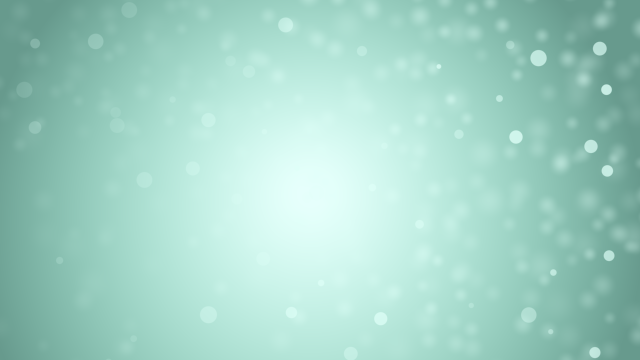
Reproduce this background procedurally as a Shadertoy shader.

```glsl
// Pale mint backdrop: a wide glow near the centre fades to teal edges,
// under hash-scattered bokeh. Jittered grids hold blurred sparkles and crisp
// discs, which thin out at the lower left and brighten to the right.

#define GLOW_CENTRE vec2(0.485, 0.47)
#define GLOW_FALLOFF 1.36
#define EDGE_COLOUR vec3(0.455, 0.665, 0.61)
#define GLOW_COLOUR vec3(0.89, 1.0, 0.98)
#define MID_TINT vec3(0.0, 0.165, 0.10)
#define BOKEH_COLOUR vec3(0.87, 1.0, 0.97)
#define SPARKLE_OPACITY 0.42
#define DISC_OPACITY 0.85

float hash(vec2 p) {
    return fract(sin(dot(p, vec2(127.1, 311.7))) * 43758.55);
}

// Share of cells that hold a spot: sparse at the lower left
float coverage(vec2 p) {
    return smoothstep(0.38, 0.8, p.y + 0.49 * p.x);
}

// Spots to the left are fainter
float strength(vec2 p) {
    return mix(0.3, 1.0, smoothstep(0.35, 1.0, p.x));
}

// One layer of spots; softness runs from 0 (hard disc) to 1 (full blur)
float bokeh(vec2 p, float cellSize, float seed, vec2 radii, float softness, float sparse) {
    vec2 cell = floor(p / cellSize);
    float light = 0.0;
    for (int y = -1; y <= 1; y++) {
        for (int x = -1; x <= 1; x++) {
            vec2 id = cell + vec2(x, y);
            vec2 key = id + seed;
            vec2 jitter = vec2(hash(key), hash(key + 17.3));
            vec2 centre = (id + jitter) * cellSize;
            float radius = mix(radii.x, radii.y, hash(key + 31.7));
            float fade = max(radius * softness, 1.5 / iResolution.y);
            float spot = 1.0 - smoothstep(radius - fade, radius, length(p - centre));
            float present = step(hash(key + 53.9), mix(sparse, 0.75, coverage(centre)));
            float opacity = mix(0.3, 1.0, hash(key + 71.1)) * strength(centre);
            light = 1.0 - (1.0 - light) * (1.0 - spot * present * opacity);
        }
    }
    return light;
}

// Glow ramp: dark teal edge to near-white centre
vec3 backdrop(vec2 p, float aspect) {
    vec2 offset = p - GLOW_CENTRE * vec2(aspect, 1.0);
    float reach = sqrt(dot(offset, offset) + 0.006);
    float level = 1.14 - GLOW_FALLOFF * reach - 0.14 * offset.y;
    level = clamp(level, -0.12, 1.05);
    return mix(EDGE_COLOUR, GLOW_COLOUR, level) + MID_TINT * level * (1.0 - level);
}

void mainImage(out vec4 fragColor, in vec2 fragCoord) {
    vec2 p = fragCoord / iResolution.y;
    vec3 colour = backdrop(p, iResolution.x / iResolution.y);

    // Blurred sparkles in two sizes
    float sparkles = bokeh(p, 0.080, 3.0, vec2(0.022, 0.040), 1.0, 0.08);
    sparkles += 0.6 * bokeh(p, 0.125, 40.0, vec2(0.035, 0.060), 1.0, 0.15);
    colour = mix(colour, BOKEH_COLOUR, min(sparkles * SPARKLE_OPACITY, 1.0));

    // Crisp discs in front
    float discs = bokeh(p, 0.165, 90.0, vec2(0.008, 0.026), 0.15, 0.2);
    colour = mix(colour, BOKEH_COLOUR, discs * DISC_OPACITY);

    fragColor = vec4(clamp(colour, 0.0, 1.0), 1.0);
}
```
